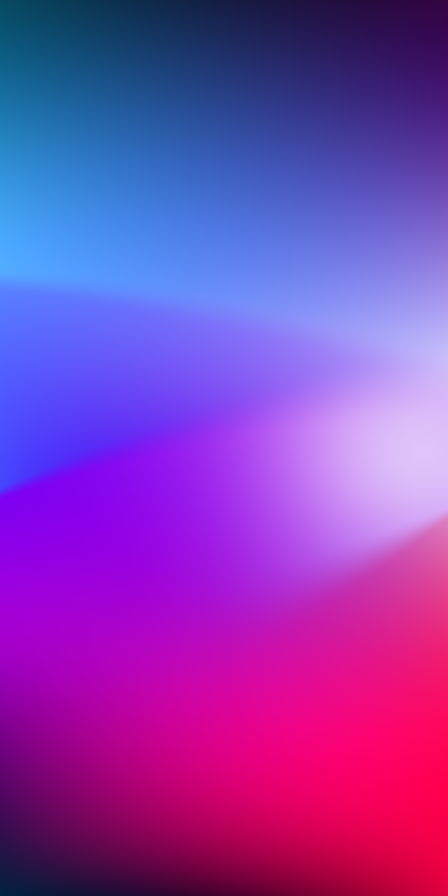
Reproduce this background procedurally as a Shadertoy shader.

```glsl
// Soft abstract backdrop: four overlapping colour sheets, from night blue to red.
// Each sheet blends three vertical colour ramps (left, middle, right); curved,
// feathered borders stack the sheets, and a lilac glow lights the right side.

// Vertical span of each sheet, as depth below the top edge (0..1)
const vec2 SKY_SPAN    = vec2(0.00, 0.40);
const vec2 BLUE_SPAN   = vec2(0.30, 0.54);
const vec2 VIOLET_SPAN = vec2(0.42, 0.72);
const vec2 RED_SPAN    = vec2(0.55, 1.00);

// Borders: depth = x + y * across + z * across^2
const vec3 BLUE_BORDER   = vec3(0.312, 0.05, 0.042);
const vec3 VIOLET_BORDER = vec3(0.551, -0.20, 0.070);
const vec3 RED_BORDER    = vec3(0.803, -0.17, -0.060);
const float RED_BORDER_LIMIT = 0.70;

// Feather of each border at the left and right edges
const vec2 BLUE_FEATHER   = vec2(0.014, 0.030);
const vec2 VIOLET_FEATHER = vec2(0.008, 0.050);
const vec2 RED_FEATHER    = vec2(0.120, 0.008);

const vec3 GLOW_COLOR  = vec3(0.87, 0.77, 0.98);
const vec2 GLOW_CENTER = vec2(0.95, 0.505);
const vec2 GLOW_RADIUS = vec2(0.33, 0.13);

// Ramps run from the top to the bottom of their sheet
const vec3 SKY_LEFT[4] = vec3[4](vec3(0.03, 0.29, 0.38), vec3(0.12, 0.48, 0.70),
                                 vec3(0.29, 0.66, 0.99), vec3(0.36, 0.62, 1.00));
const vec3 SKY_MID[4] = vec3[4](vec3(0.08, 0.11, 0.26), vec3(0.18, 0.29, 0.60),
                                vec3(0.33, 0.48, 0.90), vec3(0.55, 0.62, 0.98));
const vec3 SKY_RIGHT[4] = vec3[4](vec3(0.20, 0.02, 0.26), vec3(0.31, 0.13, 0.52),
                                  vec3(0.53, 0.42, 0.82), vec3(0.78, 0.76, 0.98));

const vec3 BLUE_LEFT[4] = vec3[4](vec3(0.35, 0.55, 1.00), vec3(0.33, 0.42, 1.00),
                                  vec3(0.30, 0.33, 1.00), vec3(0.27, 0.28, 1.00));
const vec3 BLUE_MID[4] = vec3[4](vec3(0.45, 0.50, 0.98), vec3(0.50, 0.42, 0.97),
                                 vec3(0.50, 0.27, 0.95), vec3(0.45, 0.10, 0.95));
const vec3 BLUE_RIGHT[4] = vec3[4](vec3(0.72, 0.70, 0.97), vec3(0.76, 0.72, 0.98),
                                   vec3(0.82, 0.74, 0.97), vec3(0.86, 0.75, 0.97));

const vec3 VIOLET_LEFT[4] = vec3[4](vec3(0.42, 0.00, 0.98), vec3(0.46, 0.00, 0.97),
                                    vec3(0.56, 0.00, 0.90), vec3(0.66, 0.00, 0.79));
const vec3 VIOLET_MID[4] = vec3[4](vec3(0.62, 0.22, 0.96), vec3(0.60, 0.10, 0.93),
                                   vec3(0.62, 0.07, 0.88), vec3(0.72, 0.04, 0.74));
const vec3 VIOLET_RIGHT[4] = vec3[4](vec3(0.80, 0.66, 0.96), vec3(0.78, 0.35, 0.95),
                                     vec3(0.72, 0.45, 0.92), vec3(0.75, 0.30, 0.80));

const vec3 RED_LEFT[4] = vec3[4](vec3(0.50, 0.00, 0.93), vec3(0.64, 0.00, 0.83),
                                 vec3(0.40, 0.01, 0.46), vec3(0.00, 0.14, 0.25));
const vec3 RED_MID[4] = vec3[4](vec3(0.68, 0.20, 0.90), vec3(0.73, 0.06, 0.74),
                                vec3(0.87, 0.00, 0.50), vec3(0.27, 0.00, 0.18));
const vec3 RED_RIGHT[4] = vec3[4](vec3(0.87, 0.62, 0.85), vec3(0.92, 0.17, 0.48),
                                  vec3(1.00, 0.01, 0.32), vec3(0.88, 0.00, 0.24));

// Cubic curve through four evenly spaced colours
vec3 ramp(vec3 stops[4], float t) {
    float s = 3.0 * clamp(t, 0.0, 1.0);
    float a = s - 1.0, b = s - 2.0, c = s - 3.0;
    return -a * b * c / 6.0 * stops[0] + s * b * c / 2.0 * stops[1]
         - s * a * c / 2.0 * stops[2] + s * a * b / 6.0 * stops[3];
}

// Quadratic blend of the three ramps across the sheet
vec3 sheet(vec3 left[4], vec3 mid[4], vec3 right[4], vec2 span, vec2 p) {
    float t = (p.y - span.x) / (span.y - span.x);
    float x = p.x;
    vec3 color = ramp(left, t) * (2.0 * (x - 0.5) * (x - 1.0))
               + ramp(mid, t) * (4.0 * x * (1.0 - x))
               + ramp(right, t) * (2.0 * x * (x - 0.5));
    return clamp(color, 0.0, 1.0);
}

float curve(vec3 border, float x) {
    return border.x + x * (border.y + x * border.z);
}

// Coverage of the area below a border
float below(float depth, float edge, vec2 feather, float x) {
    float width = mix(feather.x, feather.y, x);
    return smoothstep(edge - width, edge + width, depth);
}

void mainImage(out vec4 fragColor, in vec2 fragCoord) {
    vec2 uv = fragCoord / iResolution.xy;
    vec2 p = vec2(uv.x, 1.0 - uv.y);

    vec3 sky = sheet(SKY_LEFT, SKY_MID, SKY_RIGHT, SKY_SPAN, p);
    vec3 blue = sheet(BLUE_LEFT, BLUE_MID, BLUE_RIGHT, BLUE_SPAN, p);
    vec3 violet = sheet(VIOLET_LEFT, VIOLET_MID, VIOLET_RIGHT, VIOLET_SPAN, p);
    vec3 red = sheet(RED_LEFT, RED_MID, RED_RIGHT, RED_SPAN, p);

    // Glow on the violet sheet
    vec2 fromGlow = (p - GLOW_CENTER) / GLOW_RADIUS;
    violet = mix(violet, GLOW_COLOR, exp(-dot(fromGlow, fromGlow)));

    // Stack the sheets from top to bottom
    float redEdge = min(curve(RED_BORDER, p.x), RED_BORDER_LIMIT);
    vec3 color = mix(sky, blue, below(p.y, curve(BLUE_BORDER, p.x), BLUE_FEATHER, p.x));
    color = mix(color, violet, below(p.y, curve(VIOLET_BORDER, p.x), VIOLET_FEATHER, p.x));
    color = mix(color, red, below(p.y, redEdge, RED_FEATHER, p.x));
    fragColor = vec4(color, 1.0);
}
```
